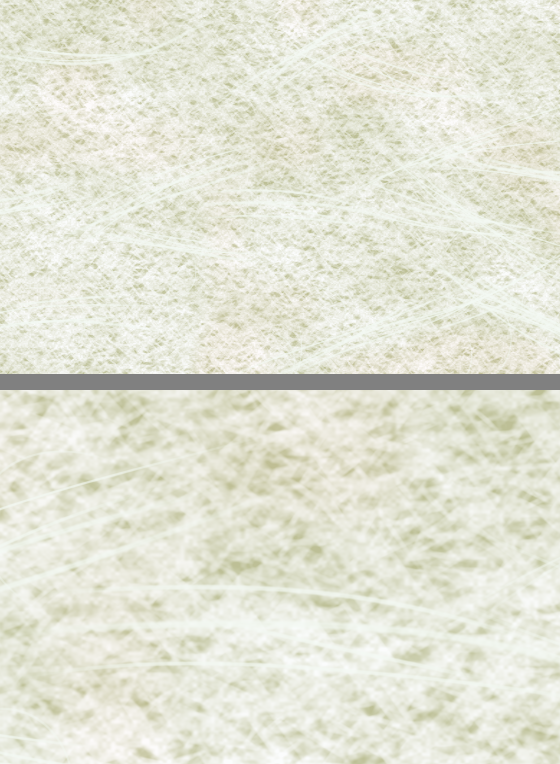
Top: the whole. Bottom: its middle third, enlarged.
A WebGL 1 fragment shader for this texture:

```glsl
precision highp float;
// Pale handmade paper: a felt of fine fibres crossed by long, curved white strands.
uniform vec2 u_resolution;

float hash(vec2 p) {
  return fract(sin(dot(p, vec2(12.9898, 78.233))) * 43758.5453);
}

float noise(vec2 p) {
  vec2 cell = floor(p), f = fract(p);
  f = f * f * (3.0 - 2.0 * f);
  return mix(mix(hash(cell), hash(cell + vec2(1.0, 0.0)), f.x),
             mix(hash(cell + vec2(0.0, 1.0)), hash(cell + 1.0), f.x), f.y);
}

float clouds(vec2 p) {
  return 0.5 * noise(p) + 0.3 * noise(p * 2.1 + 7.3) + 0.2 * noise(p * 4.3 + 3.1);
}

vec2 rotate(vec2 p, float angle) {
  float c = cos(angle), s = sin(angle);
  return vec2(c * p.x + s * p.y, c * p.y - s * p.x);
}

// Soft-edged line, never thinner than the pixel can show.
float thread(float dist, float width, float pixel) {
  return 1.0 - smoothstep(width * 0.3, width + pixel, dist);
}

// Fraction of the ground left uncovered by short fibres in many directions.
float feltGaps(vec2 p) {
  float gaps = 1.0;
  vec2 warp = vec2(noise(p * 9.0), noise(p * 9.0 + 31.7)) - 0.5;
  for (int i = 0; i < 9; i++) {
    float n = float(i);
    vec2 q = rotate(p + warp * 0.035 * sin(n * 2.4), (n - 4.0) * 0.24);
    float fibre = noise(q * vec2(24.0 + 4.0 * n, 165.0) + n * 17.3);
    gaps *= 1.0 - 0.5 * smoothstep(0.42, 0.9, fibre);
  }
  return gaps;
}

// Long strands, four to a loose bundle: returns cover of thread and halo.
float strands(vec2 p, float aspect, float pixel) {
  float bare = 1.0;
  for (int i = 0; i < 64; i++) {
    float n = float(i), bundle = floor(n / 4.0);
    vec2 center = vec2(hash(vec2(bundle, 1.7)) * aspect, hash(vec2(bundle, 5.2)));
    center += 0.07 * (vec2(hash(vec2(n, 2.3)), hash(vec2(n, 8.6))) - 0.5);
    float angle = 1.3 * (hash(vec2(bundle, 3.9)) - 0.55) + 0.22 * (hash(vec2(n, 4.4)) - 0.5);
    float bend = 1.2 * (hash(vec2(bundle, 6.1)) - 0.5) + 0.4 * (hash(vec2(n, 9.5)) - 0.5);
    float halfLength = 0.14 + 0.32 * hash(vec2(n, 7.7));
    vec2 q = rotate(p - center, angle);
    float phase = q.x * 9.0 + n;
    float slope = 2.0 * bend * q.x + 0.054 * cos(phase);
    float dist = abs(q.y - bend * q.x * q.x - 0.006 * sin(phase)) / sqrt(1.0 + slope * slope);
    float fade = 1.0 - smoothstep(halfLength * 0.4, halfLength, abs(q.x));
    float width = 0.0008 + 0.0035 * pow(hash(vec2(n, 11.3)), 3.0);
    float cover = 0.6 * thread(dist, width, pixel) + 0.13 * exp(-dist * dist * 9000.0);
    bare *= 1.0 - cover * fade;
  }
  return 1.0 - bare;
}

// Thin stray hairs curling into partial circles.
float curls(vec2 p, float aspect, float pixel) {
  float bare = 1.0;
  for (int i = 0; i < 22; i++) {
    float n = float(i);
    vec2 q = p - vec2(hash(vec2(n, 21.1)) * aspect, hash(vec2(n, 22.9)));
    q = rotate(q, 6.283 * hash(vec2(n, 25.3)));
    q.y *= 1.0 + 0.6 * hash(vec2(n, 26.8));
    float radius = 0.04 + 0.14 * hash(vec2(n, 23.4));
    float reach = length(q);
    float arc = smoothstep(-0.1, 0.6, q.x / max(reach, 0.001));
    bare *= 1.0 - 0.42 * arc * thread(abs(reach - radius), 0.0009, pixel);
  }
  return 1.0 - bare;
}

void main() {
  float pixel = 1.0 / u_resolution.y;
  float aspect = u_resolution.x / u_resolution.y;
  vec2 p = gl_FragCoord.xy * pixel;

  // Felt density with broad thin patches and a fine grain.
  float patches = clouds(rotate(p, -0.1) * vec2(4.5, 8.0) + 2.0);
  float white = 1.0 - feltGaps(p) * 1.02;
  white += 0.55 * (patches - 0.5) + 0.28 * (noise(p * vec2(260.0, 310.0)) - 0.5);

  // Strands lie over the felt.
  float strand = strands(p, aspect, pixel);
  float cover = 1.0 - (1.0 - strand) * (1.0 - curls(p, aspect, pixel));
  white = mix(white, 1.03, cover);

  vec3 straw = vec3(0.76, 0.77, 0.62);
  vec3 paper = vec3(0.96, 0.965, 0.95);
  vec3 color = mix(straw, paper, clamp(white, -0.1, 1.12));

  // Warm stains in the thin places, a faint green cast along the strands.
  float stain = smoothstep(0.55, 0.85, noise(p * 5.0 + 40.0)) * (1.0 - cover);
  color += vec3(0.012, -0.006, -0.008) * stain;
  color += vec3(-0.012, 0.006, -0.006) * cover;
  gl_FragColor = vec4(color, 1.0);
}
```
